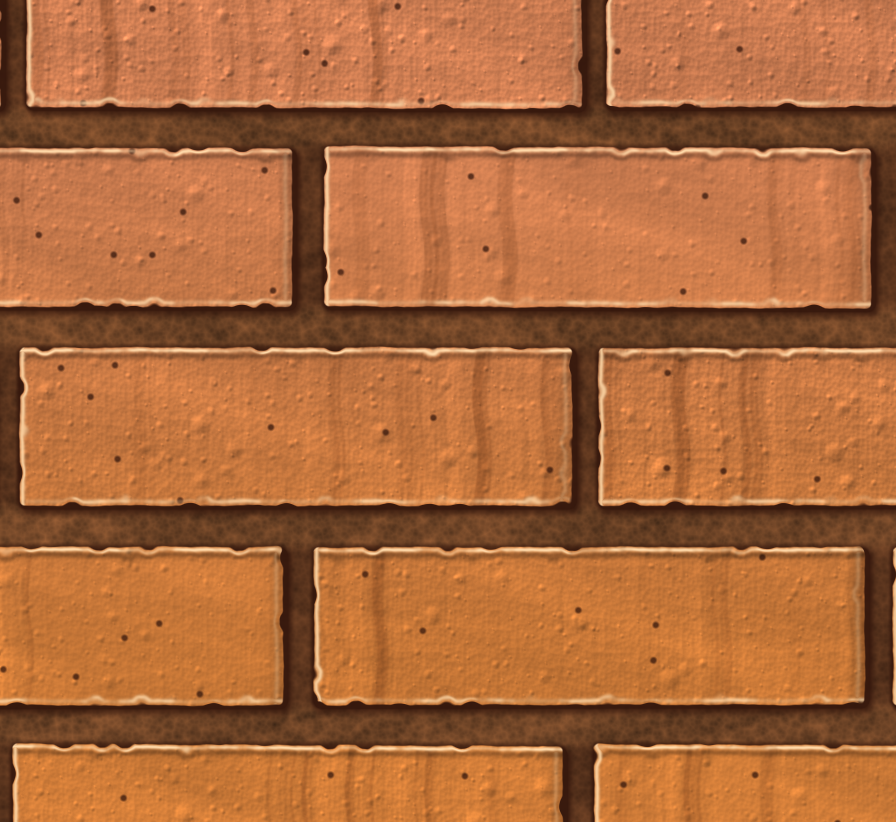
Write a Shadertoy shader that draws this texture.

```glsl
// Running-bond wall of glazed orange bricks in dark, sandy mortar.
// Each brick is a wobbly rounded box; cellular blisters and layered sine streaks
// form a relief that is lit from the upper left, with pale rims and cast shadows.

const vec2 PITCH = vec2(0.706, 0.2425);     // brick plus joint, in canvas heights
const vec2 HALF_BRICK = vec2(0.3355, 0.0962);
const vec2 LIGHT_DIR = vec2(-0.6, 0.8);

const vec3 CLAY_ORANGE = vec3(0.77, 0.46, 0.21);
const vec3 CLAY_PINK = vec3(0.77, 0.47, 0.31);
const vec3 CLAY_DARK = vec3(0.52, 0.26, 0.11);
const vec3 RIM = vec3(1.0, 0.85, 0.66);
const vec3 MORTAR = vec3(0.43, 0.265, 0.15);
const vec3 SHADOW = vec3(0.20, 0.085, 0.045);

vec2 hash2(vec2 p) {
    return fract(sin(vec2(dot(p, vec2(127.1, 311.7)), dot(p, vec2(269.5, 183.3)))) * 43758.5);
}

// Distance to the nearest scattered point
float cellular(vec2 p) {
    vec2 cell = floor(p);
    float nearest = 2.0;
    for (int y = -1; y <= 1; y++)
    for (int x = -1; x <= 1; x++) {
        vec2 c = cell + vec2(x, y);
        nearest = min(nearest, length(c + hash2(c) - p));
    }
    return nearest;
}

// Sparse round bumps of random radius
float blisters(vec2 p, float density) {
    vec2 cell = floor(p);
    float h = 0.0;
    for (int y = -1; y <= 1; y++)
    for (int x = -1; x <= 1; x++) {
        vec2 c = cell + vec2(x, y);
        vec2 rnd = hash2(c + 31.7);
        float radius = mix(0.12, 0.42, rnd.x * rnd.x);
        float bump = 1.0 - smoothstep(0.0, radius, length(c + hash2(c) - p));
        h += bump * radius * 2.5 * step(rnd.y, density);
    }
    return h;
}

// Layered sines, roughly -1..1
float sines(float x, float seed) {
    float sum = 0.0, amp = 0.5;
    for (int i = 0; i < 5; i++) {
        sum += amp * sin(x + seed * (1.3 + float(i)));
        x *= 1.83;
        amp *= 0.68;
    }
    return sum;
}

float grain(vec2 p) {
    return cellular(p) * 0.6 + cellular(p * 2.3 + 5.0) * 0.4 - 0.45;
}

float relief(vec2 p) {
    return blisters(p * 27.0, 0.38) + 0.55 * blisters(p * 62.0, 0.42)
         + 0.45 * grain(p * 75.0) + 0.10 * sines(p.x * 95.0, 2.0);
}

float roundBox(vec2 p, vec2 halfSize, float radius) {
    vec2 q = abs(p) - halfSize + radius;
    return length(max(q, 0.0)) + min(max(q.x, q.y), 0.0) - radius;
}

float line(float dist, float width) {
    return exp(-dist * dist / (width * width));
}

vec3 brickColor(vec2 p, vec2 halfSize, float wobble, float height, vec2 rnd, vec2 surface) {
    // Clay tint, vertical streaks and cloudy tone
    float streakZone = smoothstep(-0.3, 0.7, sines(p.x * 9.0, rnd.x * 20.0));
    float streak = sines(p.x * 75.0 + 0.25 * sin(p.y * 40.0), rnd.y * 9.0);
    float cloud = sines(p.x * 11.0 + 2.0 * sin(p.y * 17.0), rnd.x * 13.0);
    float band = sines(p.y * 60.0 + sin(p.x * 8.0), rnd.y * 17.0);
    vec3 col = mix(CLAY_ORANGE, CLAY_PINK, smoothstep(0.1, 0.95, height));
    col *= 0.97 + 0.08 * rnd.x + 0.09 * streak * streakZone + 0.05 * cloud + 0.025 * band;
    col = mix(col, CLAY_DARK, 0.28 * streakZone * smoothstep(0.1, 0.9, -streak));

    // Relief lighting and rare pits
    float slope = relief(surface) - relief(surface + LIGHT_DIR * 0.0028);
    col *= 1.0 + mix(0.4, 0.75, rnd.y) * clamp(slope, -0.55, 0.6);
    col = mix(col, SHADOW, 0.75 * (1.0 - smoothstep(0.015, 0.045, cellular(surface * 8.0))));

    // Lit and shaded edges
    vec2 low = p + halfSize - wobble, high = halfSize - p - wobble;
    float worn = smoothstep(-0.6, 0.4, sines(p.x * 38.0, rnd.x * 31.0));
    col *= 1.0 - 0.28 * line(high.y - 0.010, 0.004) - 0.16 * line(high.x - 0.004, 0.012);
    float rim = max(line(high.y - 0.0035, 0.0025) * mix(0.45, 1.0, worn),
                    line(low.x - 0.0035, 0.0028) * 0.85);
    rim = max(rim, line(low.y - 0.0050, 0.0030) * mix(0.75, 0.25, worn));
    rim = max(rim, line(high.x - 0.0080, 0.0030) * 0.25);
    return mix(col, RIM, rim);
}

vec3 mortarColor(vec2 uv, vec2 p, vec2 halfSize) {
    float blotch = sines(uv.x * 13.0 + 2.0 * sin(uv.y * 23.0), 4.0);
    vec3 col = MORTAR * (1.0 + 0.13 * blotch + 0.5 * grain(uv * 70.0) + 0.3 * grain(uv * 33.0));
    float dropShadow = 1.0 - smoothstep(-0.004, 0.011, roundBox(p - vec2(0.005, -0.007), halfSize, 0.006));
    float contact = 1.0 - smoothstep(0.0, 0.007, roundBox(p, halfSize, 0.006));
    float joint = smoothstep(-0.01, 0.008, abs(p.x) - halfSize.x)
                * (1.0 - smoothstep(-0.01, 0.012, abs(p.y) - halfSize.y));
    return mix(col, SHADOW, clamp(0.75 * dropShadow + 0.5 * contact + 0.35 * joint, 0.0, 0.92));
}

void mainImage(out vec4 fragColor, in vec2 fragCoord) {
    vec2 uv = fragCoord / iResolution.y;

    // Row and column; odd rows move by half a brick
    float row = floor((uv.y + 0.004) / PITCH.y + 0.5);
    float shift = 0.35 + 0.362 * mod(row, 2.0) + 0.005 * row;
    vec2 id = vec2(floor((uv.x - shift) / PITCH.x + 0.5), row);
    vec2 p = uv - vec2(shift, -0.004) - id * PITCH;

    // Small differences in tilt and size, then chipped outlines
    vec2 rnd = hash2(id + 3.1);
    p.y += (rnd.x - 0.5) * 0.010 * p.x;
    vec2 halfSize = HALF_BRICK + (rnd.yx - 0.5) * vec2(0.006, 0.003);
    vec2 surface = uv + id * 7.3;
    float chips = 1.0 - smoothstep(0.05, 0.30, cellular(surface * 21.0));
    float wobble = 0.0045 * chips + 0.0009 * sines((p.x + p.y) * 45.0, rnd.y * 20.0);
    float edge = roundBox(p, halfSize, 0.006) + wobble;

    vec3 brick = brickColor(p, halfSize, wobble, uv.y, rnd, surface);
    vec3 mortar = mortarColor(uv, p, halfSize);
    float pixel = 1.0 / iResolution.y;
    float cover = 1.0 - smoothstep(-pixel, pixel, edge);
    fragColor = vec4(clamp(mix(mortar, brick, cover), 0.0, 1.0), 1.0);
}
```
